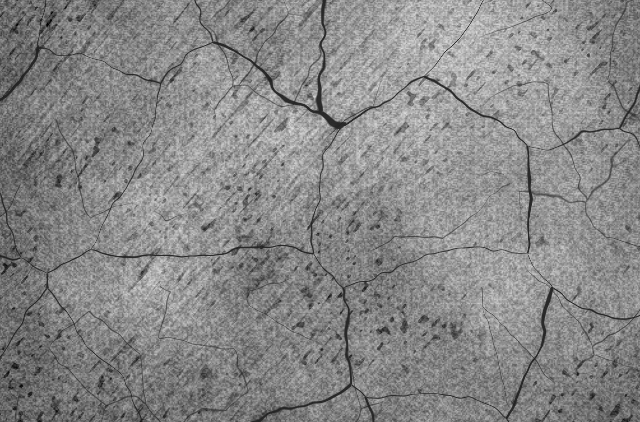
Give the GLSL for this texture, as a WebGL 1 fragment shader.

```glsl
precision highp float;
// Weathered grey concrete with branching cracks, scratches, pits and fine grain.
uniform vec2 u_resolution;

const float BASE_GREY = 0.555;
const float CRACK_GREY = 0.13;
const float MAIN_CELLS = 2.5;        // crack cells per canvas height
const float FINE_CELLS = 5.2;
const float MAIN_WIDTH = 0.0041;     // half width of the widest crack
const float FINE_WIDTH = 0.0012;
const float BLOTCH_AMOUNT = 0.38;
const float GRAIN_AMOUNT = 0.23;
const float SCRATCH_AMOUNT = 0.20;
const float PIT_AMOUNT = 0.24;
const float SCRATCH_ANGLE = 0.86;
const vec2 GLOW_CENTRE = vec2(1.08, 0.84);

float hash(vec2 p) {
  return fract(sin(dot(p, vec2(127.1, 311.7))) * 43758.5453);
}

vec2 hash2(vec2 p) {
  return vec2(hash(p), hash(p + 57.3));
}

float noise(vec2 p) {
  vec2 i = floor(p), f = fract(p);
  f = f * f * (3.0 - 2.0 * f);
  return mix(mix(hash(i), hash(i + vec2(1.0, 0.0)), f.x),
             mix(hash(i + vec2(0.0, 1.0)), hash(i + 1.0), f.x), f.y);
}

float fbm(vec2 p) {
  float sum = 0.0, weight = 0.5;
  for (int i = 0; i < 5; i++) {
    sum += weight * noise(p);
    p = mat2(1.6, 1.2, -1.2, 1.6) * p + 7.7;
    weight *= 0.5;
  }
  return sum / 0.97;
}

vec2 noiseOffset(vec2 p) {
  return vec2(noise(p), noise(p + 31.7)) - 0.5;
}

// Bends straight cell borders into jagged, wandering fractures.
vec2 fracture(vec2 p) {
  return p + 0.13 * noiseOffset(p * 3.0) + 0.035 * noiseOffset(p * 11.0)
           + 0.011 * noiseOffset(p * 38.0);
}

// Distance to the nearest cell border, and a random value for that border.
vec2 cellBorder(vec2 p) {
  vec2 home = floor(p), nearCell = home, nearOffset = vec2(0.0);
  float best = 9.0;
  for (int y = -1; y <= 1; y++) {
    for (int x = -1; x <= 1; x++) {
      vec2 cell = home + vec2(float(x), float(y));
      vec2 offset = cell + hash2(cell) - p;
      float d = dot(offset, offset);
      if (d < best) { best = d; nearCell = cell; nearOffset = offset; }
    }
  }
  vec2 border = vec2(9.0, 0.0);
  for (int y = -2; y <= 2; y++) {
    for (int x = -2; x <= 2; x++) {
      vec2 cell = nearCell + vec2(float(x), float(y));
      vec2 offset = cell + hash2(cell) - p;
      vec2 gap = offset - nearOffset;
      if (dot(gap, gap) > 0.0001) {
        float d = dot(0.5 * (offset + nearOffset), normalize(gap));
        if (d < border.x) border = vec2(d, hash(nearCell + cell + 3.1));
      }
    }
  }
  return border;
}

float lineCover(float d, float halfWidth) {
  return clamp((halfWidth - d) * u_resolution.y + 0.5, 0.0, 1.0);
}

void main() {
  vec2 p = gl_FragCoord.xy / u_resolution.y;
  float aspect = u_resolution.x / u_resolution.y;

  // Broad stains and uneven light
  float grey = BASE_GREY + BLOTCH_AMOUNT * (fbm(p * 3.2 + 4.0) - 0.5);
  grey += 0.09 * exp(-9.0 * dot(p - GLOW_CENTRE, p - GLOW_CENTRE));
  grey -= 0.10 * smoothstep(0.84, 1.02, p.x / aspect);
  grey -= 0.05 * smoothstep(0.45, 0.0 + 1.0, length(p / vec2(aspect, 1.0) - 0.5) * 1.5);

  // Diagonal scratches, strongest on the left
  float c = cos(SCRATCH_ANGLE), s = sin(SCRATCH_ANGLE);
  vec2 q = mat2(c, -s, s, c) * (p + 0.03 * noiseOffset(p * 4.0));
  float worn = smoothstep(0.35, 0.65, fbm(p * 2.6 + 19.0))
             * (1.0 - 0.75 * smoothstep(0.7, 1.2, p.x));
  float streak = 0.6 * noise(q * vec2(16.0, 130.0)) + 0.4 * noise(q * vec2(34.0, 210.0));
  grey += SCRATCH_AMOUNT * worn * (streak - 0.55);
  grey -= 0.17 * worn * smoothstep(0.76, 0.92, noise(q * vec2(22.0, 120.0) + 40.0));

  // Pits and sandy grain
  float pitted = smoothstep(0.38, 0.68, fbm(p * 5.0 + 60.0));
  float pit = noise(q * vec2(62.0, 105.0) + 11.0);
  grey -= PIT_AMOUNT * pitted * smoothstep(0.74, 0.90, pit);
  grey += GRAIN_AMOUNT * (noise(p * 331.0) - 0.5);
  grey += 0.7 * GRAIN_AMOUNT * (noise(p * 157.0 + 5.0) - 0.5);

  // Hairline cracks, broken up by patches
  vec2 bent = fracture(p);
  vec2 fine = cellBorder(bent * FINE_CELLS + 23.0);
  float broken = smoothstep(0.40, 0.58, noise(p * 5.0 + 70.0)) * step(0.35, fine.y);
  float hairline = broken * lineCover(fine.x / FINE_CELLS, FINE_WIDTH * (0.4 + fine.y));
  grey = mix(grey, CRACK_GREY, 0.6 * hairline);

  // Main cracks: each border has its own width, swelling along its length
  vec2 wide = cellBorder(bent * MAIN_CELLS + 8.0);
  float swell = 0.45 + 0.85 * noise(p * 14.0 + 90.0);
  float halfWidth = MAIN_WIDTH * swell * mix(0.28, 1.0, wide.y * wide.y);
  float d = wide.x / MAIN_CELLS;
  grey -= 0.07 * exp(-d / 0.009) * wide.y;
  grey = mix(grey, CRACK_GREY, 0.92 * lineCover(d, halfWidth));

  gl_FragColor = vec4(vec3(clamp(grey, 0.0, 1.0)), 1.0);
}
```
